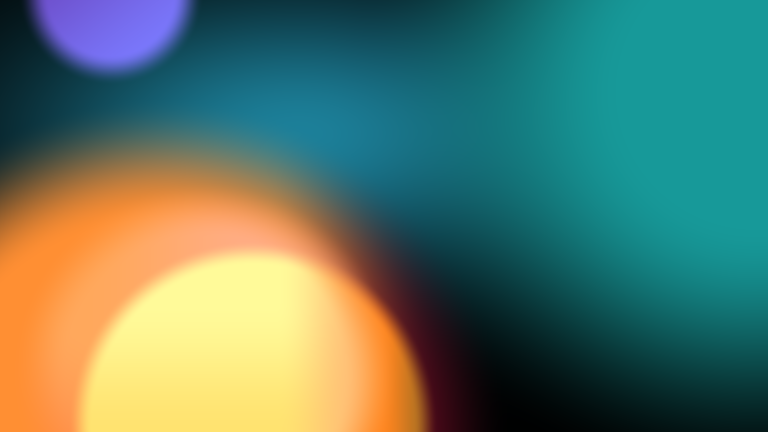
A Shadertoy shader for this background:

```glsl
// Soft overlapping discs of warm and violet light over a dark teal glow.

// Discs: centre x, centre y, radius, edge softness (canvas heights)
#define VIOLET_DISC vec4(0.257, 1.018, 0.180, 0.035)
#define HALO_DISC   vec4(0.370, -0.040, 0.670, 0.145)
#define PEACH_DISC  vec4(0.475, 0.130, 0.385, 0.065)
#define YELLOW_DISC vec4(0.586, 0.014, 0.400, 0.028)
#define TEAL_GLOW   vec4(1.750, 0.790, 0.625, 0.325)
// Blue haze: centre, then horizontal and vertical spread
#define BLUE_HAZE   vec4(0.690, 0.690, 0.650, 0.325)

const vec3 TEAL = vec3(0.09, 0.60, 0.60);
const vec3 BLUE = vec3(0.11, 0.50, 0.60);
const vec3 ORANGE = vec3(1.00, 0.56, 0.20);
const vec3 CRIMSON = vec3(0.42, 0.05, 0.14);
const vec3 CORAL = vec3(1.00, 0.69, 0.55);
const vec3 PEACH = vec3(1.00, 0.67, 0.38);
const vec3 LEMON = vec3(1.00, 0.98, 0.60);
const vec3 GOLD = vec3(1.00, 0.89, 0.44);

// Coverage of a disc with a blurred edge
float softDisc(vec2 p, vec4 disc) {
    float d = length(p - disc.xy) - disc.z;
    return 1.0 - smoothstep(-disc.w, disc.w, d);
}

// Teal light on the right and a wide blue haze on the left
vec3 backdrop(vec2 p) {
    vec2 q = (p - BLUE_HAZE.xy) / BLUE_HAZE.zw;
    vec3 teal = TEAL * softDisc(p, TEAL_GLOW);
    vec3 blue = BLUE * exp(-dot(q, q));
    // Screen blend keeps the overlap from burning out
    return teal + blue * (1.0 - teal / TEAL);
}

// Violet disc, bluer and brighter toward its lower right
vec3 violet(vec2 p) {
    float t = smoothstep(-0.2, 0.22, dot(p - VIOLET_DISC.xy, vec2(0.6, -0.8)));
    return mix(vec3(0.42, 0.28, 0.76), vec3(0.48, 0.48, 1.0), t);
}

void mainImage(out vec4 fragColor, in vec2 fragCoord) {
    vec2 p = fragCoord / iResolution.y;
    vec3 color = backdrop(p);

    color = mix(color, violet(p), softDisc(p, VIOLET_DISC));

    // Broad halo: orange fading to crimson on the right
    vec3 haloColor = mix(ORANGE, CRIMSON, smoothstep(0.62, 1.02, p.x));
    color = mix(color, haloColor, softDisc(p, HALO_DISC));

    // Peach disc with a coral right side
    float peachMask = softDisc(p, PEACH_DISC);
    vec3 peachColor = mix(PEACH, CORAL, smoothstep(0.2, 0.6, p.x));
    peachColor = mix(vec3(1.0, 0.54, 0.28), peachColor, smoothstep(-0.05, 0.35, p.y + 0.6 * p.x));
    color = mix(color, peachColor, 0.9 * peachMask);

    // Yellow disc: pale core, peach overlap, then a dim orange rim
    vec3 core = mix(GOLD, LEMON, smoothstep(0.0, 0.30, p.y));
    core = mix(core, vec3(1.0, 0.74, 0.46), smoothstep(0.64, 0.84, p.x));
    vec3 rim = mix(vec3(1.0, 0.52, 0.12), vec3(0.68, 0.44, 0.13), smoothstep(0.88, 0.99, p.x));
    color = mix(color, mix(rim, core, peachMask), softDisc(p, YELLOW_DISC));

    fragColor = vec4(clamp(color, 0.0, 1.0), 1.0);
}
```
